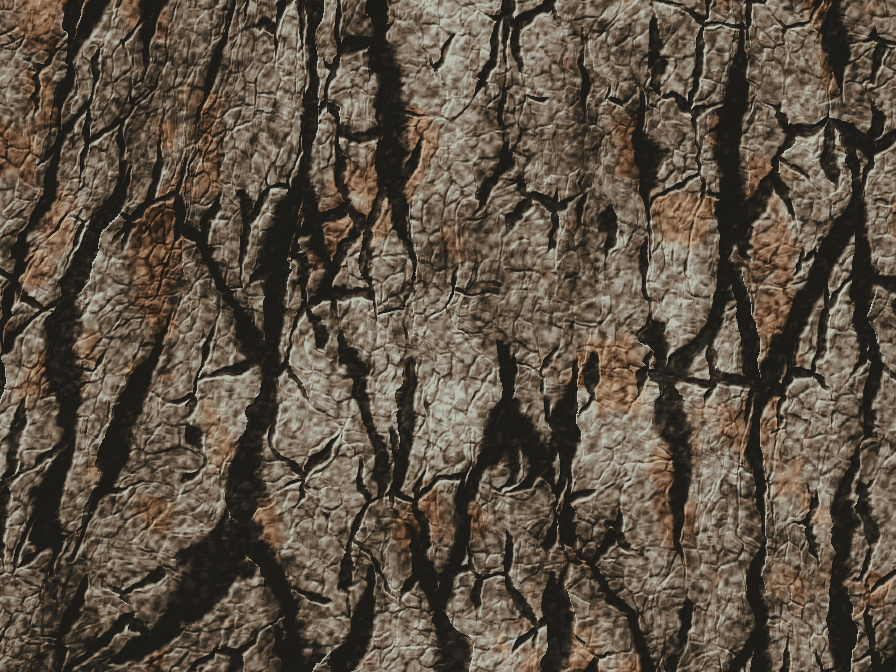
This texture is drawn by a WebGL 1 fragment shader. Its source:

```glsl
precision highp float;
// Rugged tree bark: leaning upright ridges, broken dark fissures, crumbly crust and rusty patches.

#define RIDGE_SCALE vec2(7.2, 1.9)
#define CRACK_SCALE vec2(15.0, 7.5)
#define FISSURE_WIDTH 0.018
#define CRACK_WIDTH 0.008
#define LEAN 0.32
#define WARP 0.09
#define RELIEF_STEP 0.003
#define RELIEF_GAIN 1.45
#define GRAIN 1.5
#define BRIGHTNESS 0.33
#define RUST 0.7

uniform vec2 u_resolution;

vec2 hash2(vec2 p) {
  vec3 q = fract(p.xyx * vec3(0.1031, 0.1030, 0.0973));
  q += dot(q, q.yzx + 33.33);
  return fract((q.xx + q.yz) * q.zy);
}

float noise(vec2 p) {
  vec2 i = floor(p), f = fract(p);
  f = f * f * (3.0 - 2.0 * f);
  float low = mix(hash2(i).x, hash2(i + vec2(1.0, 0.0)).x, f.x);
  float high = mix(hash2(i + vec2(0.0, 1.0)).x, hash2(i + 1.0).x, f.x);
  return mix(low, high, f.y);
}

float fbm(vec2 p) {
  float sum = 0.0, amp = 0.533;
  for (int i = 0; i < 4; i++) {
    sum += amp * noise(p);
    p = mat2(1.6, 1.2, -1.2, 1.6) * p + 17.3;
    amp *= 0.5;
  }
  return sum;
}

// Cellular noise: border distance in canvas units, cell value, uprightness of the border
vec3 cells(vec2 p, vec2 scale) {
  p = p * scale + 40.0;
  vec2 base = floor(p), nearest = vec2(9.0), second = vec2(9.0), id = base;
  for (int y = -1; y <= 1; y++) {
    for (int x = -1; x <= 1; x++) {
      vec2 cell = base + vec2(float(x), float(y));
      vec2 d = cell + 0.1 + 0.8 * hash2(cell) - p;
      if (dot(d, d) < dot(nearest, nearest)) {
        second = nearest;
        nearest = d;
        id = cell;
      } else if (dot(d, d) < dot(second, second)) {
        second = d;
      }
    }
  }
  vec2 across = (second - nearest) * scale;
  float border = 0.5 * (dot(second, second) - dot(nearest, nearest)) / length(across);
  return vec3(border, hash2(id + 57.0).x, abs(across.x) / length(across));
}

// Bends the plane so that ridges lean on the left and wander everywhere
vec2 bend(vec2 p) {
  p.x -= LEAN * (p.y - 0.5) * (1.0 - smoothstep(0.0, 0.65, p.x));
  vec2 broad = vec2(fbm(p * 4.0), fbm(p * 4.0 + 31.0)) - 0.5;
  vec2 ragged = vec2(fbm(p * 15.0 + 7.0), fbm(p * 15.0 + 63.0)) - 0.5;
  return p + WARP * broad + 0.034 * ragged;
}

// Cleft along a border, 0 inside and 1 outside; it fades away where it gets narrow
float cleft(float gap, float width) {
  width = max(width, 0.0005);
  return mix(1.0, smoothstep(0.4 * width, width, gap), smoothstep(0.001, 0.007, width));
}

// x = surface height, y = openness (0 inside fissures), z = ridge dome with crevices cut in
vec3 surface(vec2 p) {
  vec2 crumb = vec2(fbm(p * 62.0), fbm(p * 55.0 + 29.0));
  vec2 q = bend(p) + 0.009 * (crumb - 0.5);
  vec3 ridge = cells(q, RIDGE_SCALE), plate = cells(q + 0.37, CRACK_SCALE);
  vec3 chip = cells(q + 0.3, vec2(38.0, 30.0)), flake = cells(q + 0.7, vec2(88.0, 76.0));
  float spread = fbm(p * vec2(8.0, 5.0) + 11.0);
  float wide = FISSURE_WIDTH * clamp(5.5 * spread - 1.9, 0.0, 1.9);
  float thin = CRACK_WIDTH * clamp(6.0 * fbm(p * 9.0 + 50.0) - 2.7, 0.0, 1.8);
  float open = cleft(ridge.x, wide * smoothstep(0.5, 0.97, ridge.z)) * cleft(plate.x, thin);
  float dome = smoothstep(0.0, 0.045, ridge.x);
  float crevice = (1.0 - smoothstep(0.0, 0.005, chip.x)) * smoothstep(0.4, 0.7, noise(p * 22.0));
  float chips = 1.1 * plate.y * smoothstep(0.0, 0.004, plate.x)
              + 0.9 * chip.y * smoothstep(0.0, 0.004, chip.x)
              + 0.5 * flake.y * smoothstep(0.0, 0.003, flake.x);
  float height = 2.0 * open + 0.9 * dome + chips * (0.5 + 0.5 * open) + 1.6 * crumb.x;
  return vec3(height, open, dome - 1.0 * crevice);
}

// Bark colours from fissure black to lichen grey, spaced by their area
vec3 barkRamp(float t) {
  vec3 col = mix(vec3(0.11, 0.104, 0.092), vec3(0.17, 0.155, 0.13), smoothstep(0.0, 0.12, t));
  col = mix(col, vec3(0.30, 0.25, 0.19), smoothstep(0.11, 0.29, t));
  col = mix(col, vec3(0.44, 0.36, 0.29), smoothstep(0.32, 0.51, t));
  col = mix(col, vec3(0.53, 0.47, 0.40), smoothstep(0.51, 0.70, t));
  col = mix(col, vec3(0.62, 0.59, 0.53), smoothstep(0.70, 0.86, t));
  return mix(col, vec3(0.72, 0.74, 0.69), smoothstep(0.86, 0.97, t));
}

void main() {
  vec2 p = gl_FragCoord.xy / u_resolution.y;
  vec2 off = gl_FragCoord.xy / u_resolution - vec2(0.53, 0.56);
  // Light falls from the upper left
  vec3 bark = surface(p);
  float relief = clamp(bark.x - surface(p + RELIEF_STEP * vec2(-0.5, 0.86)).x, -1.4, 0.9);
  // Tone: relief, ridge shading, patches and grain, spread evenly over the ramp
  float grain = noise(p * 160.0) - 0.5 + 0.6 * (noise(p * 85.0 + 9.0) - 0.5);
  float tone = BRIGHTNESS + RELIEF_GAIN * relief + 0.7 * (bark.z - 0.5) + GRAIN * grain
             + 1.7 * (fbm(p * vec2(9.0, 5.0) + 5.0) - 0.5) - 1.9 * (1.0 - bark.y) - 1.4 * dot(off, off);
  vec3 col = barkRamp(1.0 / (1.0 + exp(-1.7 * tone)));
  // Exposed inner bark
  float rust = smoothstep(0.57, 0.70, fbm(p * vec2(13.0, 9.0) + 83.0)) * bark.y;
  gl_FragColor = vec4(mix(col, col * vec3(1.04, 0.83, 0.68), RUST * rust), 1.0);
}
```
